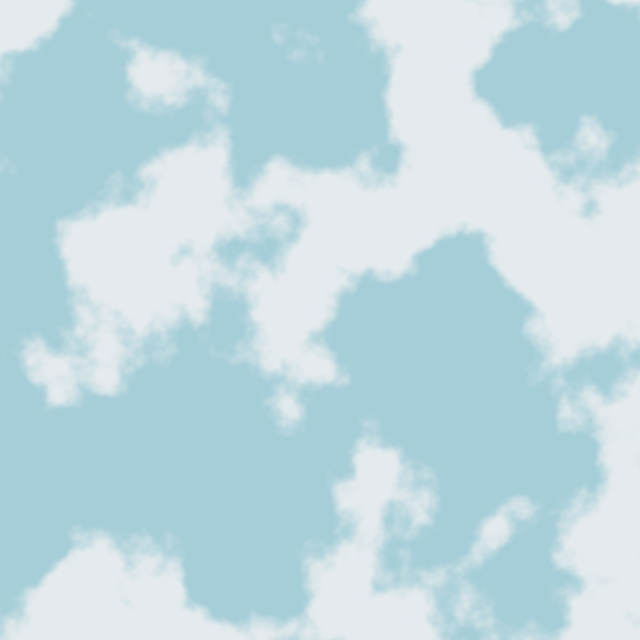
Give the GLSL for this texture, as a Shadertoy shader.

```glsl
// Soft white clouds drifting over a flat pale blue sky.
// Rotated octaves of gradient noise give a density field, and a
// smooth threshold turns that density into cloud cover.

const vec3  SKY_COLOR    = vec3(0.651, 0.808, 0.847);
const vec3  CLOUD_COLOR  = vec3(0.893, 0.918, 0.929);
const float CLOUD_SCALE  = 3.1;    // noise cells across the canvas
const int   OCTAVES      = 6;
const float OCTAVE_GAIN  = 0.5;
const float COVER_START  = -0.04;  // density where haze begins
const float COVER_FULL   = 0.17;   // density of solid cloud
const vec2  FIELD_OFFSET = vec2(7.3, 2.6);
const vec2  OCTAVE_SHIFT = vec2(11.7, 5.3);
const mat2  OCTAVE_TURN  = mat2(1.6, 1.2, -1.2, 1.6);  // rotates and doubles
const float TAU          = 6.28319;

float hash(vec2 p) {
    return fract(sin(dot(p, vec2(127.1, 311.7))) * 43758.5453);
}

// Dot product of a random unit gradient at a lattice corner with the offset
float cornerSlope(vec2 corner, vec2 offset) {
    float angle = TAU * hash(corner);
    return dot(vec2(cos(angle), sin(angle)), offset);
}

float gradientNoise(vec2 p) {
    vec2 cell = floor(p);
    vec2 f = fract(p);
    vec2 blend = f * f * f * (f * (f * 6.0 - 15.0) + 10.0);
    vec2 right = vec2(1.0, 0.0);
    vec2 up = vec2(0.0, 1.0);
    float bottom = mix(cornerSlope(cell, f),
                       cornerSlope(cell + right, f - right), blend.x);
    float top = mix(cornerSlope(cell + up, f - up),
                    cornerSlope(cell + 1.0, f - 1.0), blend.x);
    return mix(bottom, top, blend.y);
}

// Sum of octaves, each turned to hide the lattice
float cloudDensity(vec2 p) {
    float density = 0.0;
    float amplitude = 1.0;
    for (int i = 0; i < OCTAVES; i++) {
        density += amplitude * gradientNoise(p);
        p = OCTAVE_TURN * p + OCTAVE_SHIFT;
        amplitude *= OCTAVE_GAIN;
    }
    return density;
}

void mainImage(out vec4 fragColor, in vec2 fragCoord) {
    vec2 uv = fragCoord / iResolution.y;
    float density = cloudDensity(uv * CLOUD_SCALE + FIELD_OFFSET);
    float cover = smoothstep(COVER_START, COVER_FULL, density);
    fragColor = vec4(mix(SKY_COLOR, CLOUD_COLOR, cover), 1.0);
}
```
